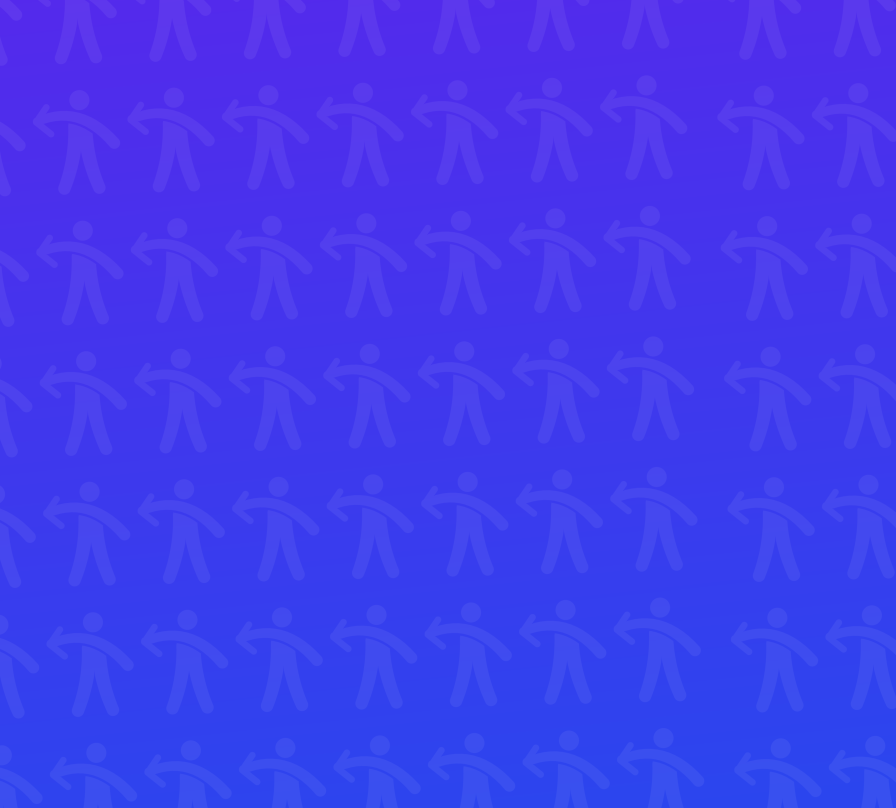
Give the GLSL for this pattern, as a Shadertoy shader.

```glsl
// Pale walking figures with a curved arrow for arms, over a violet to blue gradient.
// A slightly turned grid is split into blocks of eight columns; each block steps
// aside and down. Figures are signed distances built from strokes and a disc.

#define VIEW_HEIGHT 693.0          // design units over the canvas height
#define TURN 0.026                 // grid angle in radians
#define PITCH vec2(81.1, 112.0)    // spacing of columns and rows
#define COLUMNS 8.0                // columns in one block
#define BLOCK_STEP vec2(668.0, 11.4)
#define FIRST_HEAD vec2(-13.0, 88.0)
#define CELL_MARGIN vec2(42.0, 14.0)
#define FIGURE_ALPHA 0.06
#define VIOLET vec3(0.33, 0.162, 0.925)
#define BLUE vec3(0.17, 0.272, 0.935)

// Distance to a straight stroke whose radius goes from ra to rb
float stroke(vec2 p, vec2 a, vec2 b, float ra, float rb) {
    vec2 ab = b - a;
    float h = clamp(dot(p - a, ab) / dot(ab, ab), 0.0, 1.0);
    return length(p - a - ab * h) - mix(ra, rb, h);
}

// Distance to a tapered quadratic curve, split into short strokes
float curve(vec2 p, vec2 a, vec2 control, vec2 b, float ra, float rb) {
    const int STEPS = 14;
    float d = 1e4;
    vec2 from = a;
    float fromRadius = ra;
    for (int i = 1; i <= STEPS; i++) {
        float t = float(i) / float(STEPS);
        vec2 to = mix(mix(a, control, t), mix(control, b, t), t);
        float toRadius = mix(ra, rb, t);
        d = min(d, stroke(p, from, to, fromRadius, toRadius));
        from = to;
        fromRadius = toRadius;
    }
    return d;
}

// Figure with its head at the origin, y pointing down
float figure(vec2 p) {
    float head = length(p) - 8.6;
    float arms = curve(p, vec2(-36.5, 17.5), vec2(0.0, 2.5), vec2(29.0, 37.5), 3.8, 5.0);

    // Mirrored legs merge into the torso, cut by a thin gap under the arms
    vec2 side = vec2(abs(p.x - 0.2), p.y);
    float body = curve(side, vec2(4.0, 22.0), vec2(4.5, 50.0), vec2(15.0, 75.5), 6.3, 5.3);
    body = max(body, 2.0 - arms);

    // Arrow head
    vec2 tip = vec2(-37.5, 18.0);
    float barbs = min(stroke(p, tip, vec2(-28.5, 5.5), 2.8, 2.8),
                      stroke(p, tip, vec2(-25.0, 28.5), 2.8, 2.8));
    return min(min(head, body), min(arms, barbs));
}

// Position inside the nearest cell of the stepped grid
vec2 cellPosition(vec2 p) {
    vec2 q = p - FIRST_HEAD;
    float c = cos(TURN), s = sin(TURN);
    q = vec2(c * q.x - s * q.y, s * q.x + c * q.y);
    q -= BLOCK_STEP * floor((q.x + CELL_MARGIN.x) / BLOCK_STEP.x);
    vec2 cell = floor((q + CELL_MARGIN) / PITCH);
    cell.x = min(cell.x, COLUMNS - 1.0);
    return q - cell * PITCH;
}

void mainImage(out vec4 fragColor, in vec2 fragCoord) {
    float unit = VIEW_HEIGHT / iResolution.y;
    vec2 p = vec2(fragCoord.x, iResolution.y - fragCoord.y) * unit;

    // Background, with the gradient leaning a little to the right
    float slope = dot(p / VIEW_HEIGHT, vec2(0.1, 0.92));
    vec3 color = mix(VIOLET, BLUE, clamp(slope, 0.0, 1.0));

    // Pale figures
    float cover = 1.0 - smoothstep(-0.7 * unit, 0.7 * unit, figure(cellPosition(p)));
    color = mix(color, vec3(1.0), FIGURE_ALPHA * cover);

    fragColor = vec4(color, 1.0);
}
```
